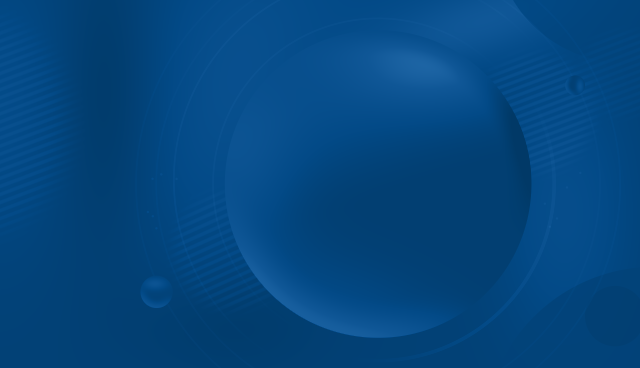
Give the GLSL for this background, as a Shadertoy shader.

```glsl
float pixel;

float hash(float n) { return fract(sin(n * 91.345) * 4375.85); }

// Antialiased coverage of a signed distance
float fill(float d) { return clamp(0.5 - d / pixel, 0.0, 1.0); }

// Soft rotated elliptical light
float glow(vec2 p, vec2 center, vec2 size, float angle) {
    float c = cos(angle), s = sin(angle);
    vec2 q = mat2(c, -s, s, c) * (p - center) / size;
    return exp(-dot(q, q));
}

float ring(vec2 p, vec2 center, float radius, float width) {
    float d = abs(length(p - center) - radius);
    return 1.0 - smoothstep(width * 0.5, width * 0.5 + pixel, d);
}

// Slanted lines inside a soft round patch
float stripes(vec2 p, vec2 center, float radius, float angle, float period) {
    vec2 q = p - center;
    float across = dot(q, vec2(-sin(angle), cos(angle)));
    float d = abs(fract(across / period) - 0.5) * period;
    float line = 1.0 - smoothstep(period * 0.1, period * 0.22 + pixel, d);
    return line * (1.0 - smoothstep(radius * 0.65, radius, length(q)));
}

// Brightness to blue
vec3 blueRamp(float v) {
    vec3 deep = vec3(0.004, 0.225, 0.405), mid = vec3(0.01, 0.29, 0.53);
    vec3 light = vec3(0.06, 0.34, 0.59), pale = vec3(0.17, 0.45, 0.70);
    vec3 color = mix(deep, mid, clamp(v * 3.0, 0.0, 1.0));
    color = mix(color, light, clamp(v * 3.0 - 1.0, 0.0, 1.0));
    return mix(color, pale, clamp(v * 3.0 - 2.0, 0.0, 1.0));
}

float backdrop(vec2 p) {
    float v = 0.15;
    v += 0.20 * glow(p, vec2(0.0, 0.72), vec2(0.17, 0.38), 0.0);
    v -= 0.14 * glow(p, vec2(0.29, 0.78), vec2(0.12, 0.42), 0.0);
    v += 0.28 * glow(p, vec2(0.62, 0.70), vec2(0.21, 0.38), -0.2);
    v += 0.16 * glow(p, vec2(0.95, 1.0), vec2(0.55, 0.25), 0.0);
    v += 0.42 * glow(p, vec2(1.34, 0.95), vec2(0.36, 0.10), 0.33);
    v += 0.27 * glow(p, vec2(1.54, 0.42), vec2(0.18, 0.36), 0.0);
    v -= 0.11 * glow(p, vec2(0.62, 0.12), vec2(0.26, 0.15), 0.0);
    return v;
}

float discShade(vec2 p, vec2 center, float radius) {
    vec2 q = (p - center) / radius;
    float r = length(q);
    float v = 0.11 + 0.30 * smoothstep(-0.14, 0.18, dot(p - vec2(1.03, 0.60), vec2(-0.3, 0.95)));
    v += 0.42 * glow(p, vec2(1.17, 0.83), vec2(0.24, 0.12), -0.1);
    v += 0.24 * glow(p, vec2(0.66, 0.47), vec2(0.15, 0.28), 0.0);
    v += 0.22 * glow(p, vec2(0.95, 0.14), vec2(0.35, 0.14), -0.35);
    // Lit lower rim and shaded upper rim
    v += 0.45 * smoothstep(0.72, 1.0, r) * smoothstep(0.35, 1.0, dot(q, vec2(-0.45, -0.89)));
    v -= 0.28 * smoothstep(0.82, 1.0, r) * smoothstep(0.3, 1.0, dot(q, vec2(0.65, 0.76)));
    return v;
}

float ballShade(vec2 q) {
    float rim = smoothstep(0.35, 1.0, length(q));
    return 0.18 + 0.4 * glow(q, vec2(-0.1, 0.5), vec2(0.7, 0.35), 0.0)
        + 0.4 * rim * smoothstep(-0.2, 1.0, dot(q, vec2(-0.3, -0.95)));
}

void mainImage(out vec4 fragColor, in vec2 fragCoord) {
    pixel = 1.0 / iResolution.y;
    vec2 p = fragCoord * pixel;
    p.x *= 1.745 * iResolution.y / iResolution.x;
    vec2 discCenter = vec2(1.031, 0.5);
    float discRadius = 0.418;
    float v = backdrop(p);

    // Corner discs
    v = mix(v, 0.20 + 0.08 * (1.75 - p.x), 0.8 * fill(length(p - vec2(1.70, 1.182)) - 0.352));
    v = mix(v, 0.18, 0.85 * fill(length(p - vec2(1.784, -0.19)) - 0.465));
    v -= 0.06 * fill(length(p - vec2(1.677, 0.141)) - 0.082);

    // Line patches
    v += 0.13 * stripes(p, vec2(-0.11, 0.66), 0.36, 0.36, 0.0205);
    v += 0.17 * stripes(p, vec2(1.46, 0.69), 0.19, 0.36, 0.0185);
    v += 0.13 * stripes(p, vec2(0.63, 0.32), 0.19, 0.42, 0.0205);
    v += 0.06 * stripes(p, vec2(1.70, 0.80), 0.14, 0.36, 0.0185);

    // Orbit lines, with a thicker crescent at lower right
    vec2 around = normalize(p - discCenter);
    float upperLeft = smoothstep(-0.3, 0.8, dot(around, vec2(-0.75, 0.66)));
    float lowerRight = smoothstep(0.4, 1.0, dot(around, vec2(0.83, -0.56)));
    v += 0.10 * upperLeft * ring(p, discCenter, 0.45, 0.002);
    v += 0.12 * upperLeft * ring(p, vec2(1.034, 0.511), 0.56, 0.002);
    v += 0.05 * ring(p, discCenter, 0.605, 0.002);
    v += 0.05 * ring(p, discCenter, 0.66, 0.002);
    v += 0.15 * lowerRight * ring(p, discCenter, 0.480, 0.007);

    // Specks on both sides of the disc
    for (float i = 0.0; i < 12.0; i++) {
        vec2 home = mod(i, 2.0) < 0.5 ? vec2(0.50, 0.43) : vec2(1.52, 0.48);
        vec2 offset = vec2(hash(i + 1.0), hash(i + 31.0)) - 0.5;
        v += 0.16 * fill(length(p - home - 0.2 * offset) - 0.003);
    }

    // Main disc and small balls
    v = mix(v, discShade(p, discCenter, discRadius), fill(length(p - discCenter) - discRadius));
    vec2 leftBall = p - vec2(0.427, 0.207), rightBall = p - vec2(1.568, 0.768);
    v = mix(v, ballShade(leftBall / 0.044), fill(length(leftBall) - 0.044));
    v = mix(v, ballShade(rightBall.yx / 0.027) - 0.05, fill(length(rightBall) - 0.027));

    fragColor = vec4(blueRamp(v), 1.0);
}
```
